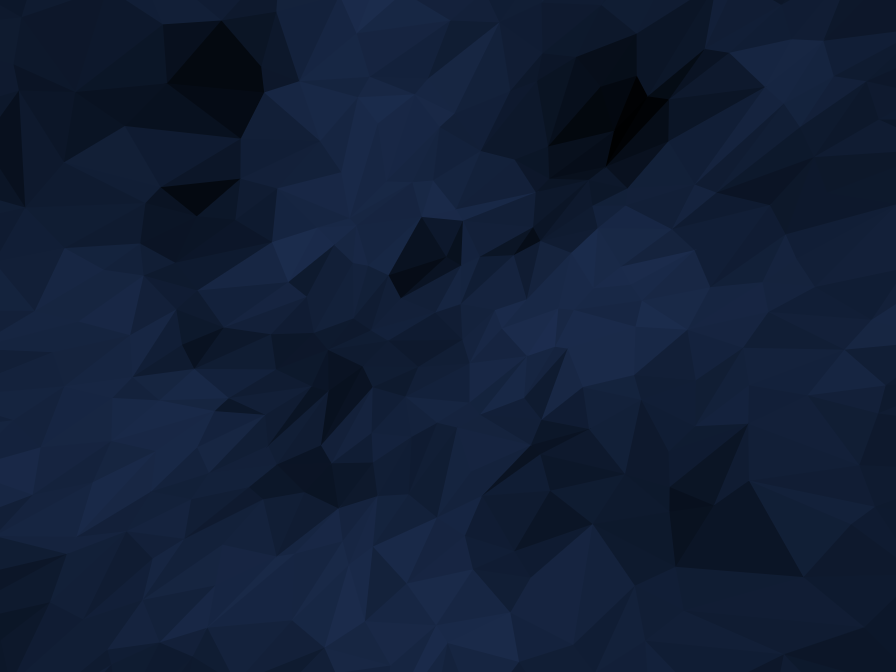
This background is drawn by a Shadertoy shader. Its source:

```glsl
#define CENTRE vec2(0.64, 0.52)    // where the facets are finest
#define FLOW 0.62                  // main direction of the streaks
#define STRETCH vec2(0.76, 1.3)    // facet density along and across the flow
#define FOCUS 3.2                  // how fast facets grow outwards
#define CELLS 6.2                  // overall facet density
#define JITTER 0.84
#define BASE_TONE 0.73
#define FACET_VARIATION 0.13
#define TINT vec3(0.112, 0.178, 0.31)

// x, y, radius, strength
const vec4 POOLS[11] = vec4[11](
    vec4(0.33, 0.88, 0.085, 0.62), vec4(0.92, 0.83, 0.115, 0.68),
    vec4(0.63, 0.47, 0.060, 0.38), vec4(0.79, 0.64, 0.050, 0.50),
    vec4(0.49, 0.41, 0.050, 0.45), vec4(0.77, 0.18, 0.060, 0.34),
    vec4(1.07, 0.20, 0.075, 0.34), vec4(0.31, 0.50, 0.055, 0.32),
    vec4(1.13, 0.73, 0.110, 0.24), vec4(0.08, 0.83, 0.160, 0.20),
    vec4(0.29, 0.71, 0.040, 0.42));
const vec4 GLOWS[6] = vec4[6](
    vec4(0.58, 0.81, 0.150, 0.24), vec4(0.46, 0.62, 0.100, 0.15),
    vec4(1.02, 0.52, 0.130, 0.17), vec4(0.57, 0.10, 0.170, 0.18),
    vec4(1.16, 0.94, 0.090, 0.16), vec4(0.05, 0.33, 0.130, 0.13));

float hash(vec2 p) {
    vec3 v = fract(p.xyx * vec3(0.1031, 0.1030, 0.0973));
    v += dot(v, v.yzx + 33.33);
    return fract((v.x + v.y) * v.z);
}

float noise(vec2 p) {
    vec2 i = floor(p), f = fract(p);
    f = f * f * (3.0 - 2.0 * f);
    return mix(mix(hash(i), hash(i + vec2(1, 0)), f.x),
               mix(hash(i + vec2(0, 1)), hash(i + vec2(1, 1)), f.x), f.y);
}

float fbm(vec2 p) {
    return 0.55 * noise(p) + 0.3 * noise(p * 2.1 + 17.0) + 0.15 * noise(p * 4.3 + 41.0);
}

float cross2(vec2 a, vec2 b) { return a.x * b.y - a.y * b.x; }

mat2 flowAxes() {
    float c = cos(FLOW), s = sin(FLOW);
    return mat2(c, -s, s, c);
}

// Canvas to facet grid: aligned with the flow, denser near the centre
vec2 toGrid(vec2 p) {
    vec2 q = flowAxes() * (p - CENTRE) * STRETCH;
    float r = max(length(q), 1e-4);
    return q * asinh(FOCUS * r) * CELLS / r;
}

vec2 toCanvas(vec2 g) {
    float r = max(length(g), 1e-4);
    vec2 q = g * sinh(r / CELLS) / (FOCUS * r);
    return (q / STRETCH) * flowAxes() + CENTRE;
}

vec2 vertexAt(vec2 cell) {
    vec2 offset = vec2(hash(cell + 101.3), hash(cell + 257.7)) - 0.5;
    return toCanvas(cell + JITTER * offset);
}

float blob(vec2 p, vec4 spot) {
    vec2 q = flowAxes() * (p - spot.xy) * vec2(0.8, 1.2) / spot.z;
    return spot.w * exp(-dot(q, q));
}

// Smooth brightness field sampled once per facet
float toneAt(vec2 p) {
    vec2 streak = flowAxes() * p * vec2(3.0, 8.0);
    vec2 fromCentre = p - CENTRE;
    float core = exp(-9.0 * dot(fromCentre, fromCentre));
    float tone = BASE_TONE + (0.48 + 0.3 * core) * (fbm(streak + 60.0) - 0.5);
    tone -= 0.55 * core * smoothstep(0.58, 0.78, noise(streak * 1.9 + 83.0));
    for (int i = 0; i < POOLS.length(); i++) tone -= blob(p, POOLS[i]);
    for (int i = 0; i < GLOWS.length(); i++) tone += blob(p, GLOWS[i]);
    return tone - 0.2 * smoothstep(0.45, 0.95, length(fromCentre));
}

vec3 facetColour(vec2 middle, float seed) {
    float tone = toneAt(middle) + FACET_VARIATION * (seed - 0.5);
    return TINT * pow(vec3(clamp(tone, 0.01, 1.04)), vec3(1.3, 1.05, 1.0));
}

float edgeDistance(vec2 p, vec2 a, vec2 b) {
    return cross2(b - a, p - a) / max(length(b - a), 1e-5);
}

// Adds one antialiased triangle; alpha holds the summed coverage
void addFacet(inout vec4 sum, vec2 p, vec2 a, vec2 b, vec2 c, float seed) {
    float d = min(edgeDistance(p, a, b), min(edgeDistance(p, b, c), edgeDistance(p, c, a)));
    float cover = clamp(0.5 + d * iResolution.y, 0.0, 1.0);
    if (cover > 0.0) sum += cover * vec4(facetColour((a + b + c) / 3.0, seed), 1.0);
}

void mainImage(out vec4 fragColor, in vec2 fragCoord) {
    vec2 p = fragCoord / iResolution.y;
    vec2 home = floor(toGrid(p));
    vec4 sum = vec4(0.0);
    for (int y = -1; y <= 1; y++)
    for (int x = -1; x <= 1; x++) {
        vec2 cell = home + vec2(x, y);
        vec2 a = vertexAt(cell), b = vertexAt(cell + vec2(1, 0));
        vec2 c = vertexAt(cell + vec2(1, 1)), d = vertexAt(cell + vec2(0, 1));
        // Split along the diagonal that leaves the larger smallest half
        float splitAC = min(cross2(b - a, c - a), cross2(c - a, d - a));
        float splitBD = min(cross2(c - b, d - b), cross2(d - b, a - b));
        if (splitBD > splitAC) { vec2 first = a; a = b; b = c; c = d; d = first; }
        addFacet(sum, p, a, b, c, hash(cell + 11.9));
        addFacet(sum, p, a, c, d, hash(cell + 71.4));
    }
    vec3 colour = sum.a > 0.0 ? sum.rgb / sum.a : facetColour(p, 0.5);
    fragColor = vec4(colour, 1.0);
}
```
